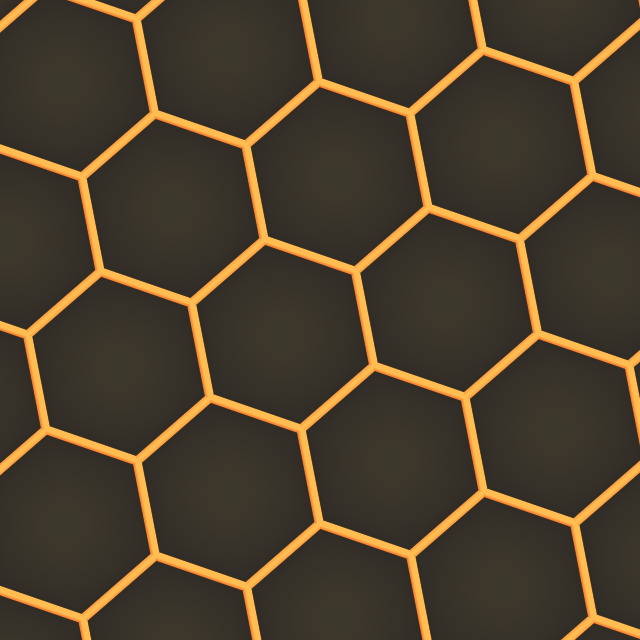
This pattern is drawn by a three.js fragment shader. Its source:

```glsl
// Tilted honeycomb of glowing amber bars over dark olive cells.
// Each point is folded into its nearest hexagon; the distance to the closest
// wall draws the bar, and the wall's facing shades it as a rounded bevel.
varying vec2 vUv;

#define SPACING 0.2610               // distance between cell centres
#define TILT 0.192                   // lattice rotation, radians
#define ORIGIN vec2(0.4415, 0.4773)  // centre of one cell
#define HALF_WIDTH 0.0073            // half the bar thickness
#define SOFT 0.0011                  // edge smoothing
#define LIGHT_DIR vec2(0.76, 0.65)   // light from the upper right
#define CELL_MID vec3(0.237, 0.214, 0.170)
#define CELL_RIM vec3(0.196, 0.180, 0.155)
#define BAR_LIT vec3(1.00, 0.74, 0.32)
#define BAR_SHADE vec3(0.96, 0.46, 0.17)
#define BAR_OUTLINE vec3(0.50, 0.27, 0.10)

const float SQRT3 = 1.7320508;

mat2 rotation(float a) {
  float c = cos(a), s = sin(a);
  return mat2(c, s, -s, c);
}

// Offset from the nearest centre of a hexagonal lattice with unit spacing.
vec2 hexLocal(vec2 p) {
  vec2 period = vec2(1.0, SQRT3);
  vec2 a = mod(p + 0.5 * period, period) - 0.5 * period;
  vec2 b = mod(p, period) - 0.5 * period;
  return dot(a, a) < dot(b, b) ? a : b;
}

// xy: outward normal of the closest wall, z: distance to that wall.
vec3 closestWall(vec2 q) {
  vec3 wall = vec3(1.0, 0.0, 1.0);
  for (int i = 0; i < 3; i++) {
    float angle = float(i) * 1.0471976;
    vec2 n = vec2(cos(angle), sin(angle));
    float along = dot(q, n);
    float d = 0.5 - abs(along);
    if (d < wall.z) wall = vec3(along < 0.0 ? -n : n, d);
  }
  return wall;
}

void main() {
  mat2 turn = rotation(TILT);
  vec2 local = hexLocal((vUv - ORIGIN) * turn / SPACING);
  vec3 wall = closestWall(local);
  float d = wall.z * SPACING;

  // Cell floor: soft olive centre, darker toward the walls.
  vec3 color = mix(CELL_MID, CELL_RIM, smoothstep(0.08, 0.56, length(local)));
  color *= 1.0 - 0.08 * exp(-max(d - HALF_WIDTH, 0.0) / 0.006);

  // Bar: lit ridge, with the side facing away from the light turning orange.
  float across = clamp(d / HALF_WIDTH, 0.0, 1.0);
  float away = dot(turn * wall.xy, LIGHT_DIR);
  float shade = smoothstep(0.15, 1.0, across) * (0.45 + 0.55 * away);
  vec3 bar = mix(BAR_LIT, BAR_SHADE, clamp(shade, 0.0, 1.0));
  bar = mix(bar, BAR_OUTLINE, 0.6 * smoothstep(0.84, 1.05, d / HALF_WIDTH));

  float cover = 1.0 - smoothstep(HALF_WIDTH - SOFT, HALF_WIDTH + SOFT, d);
  gl_FragColor = vec4(mix(color, bar, cover), 1.0);
}
```
